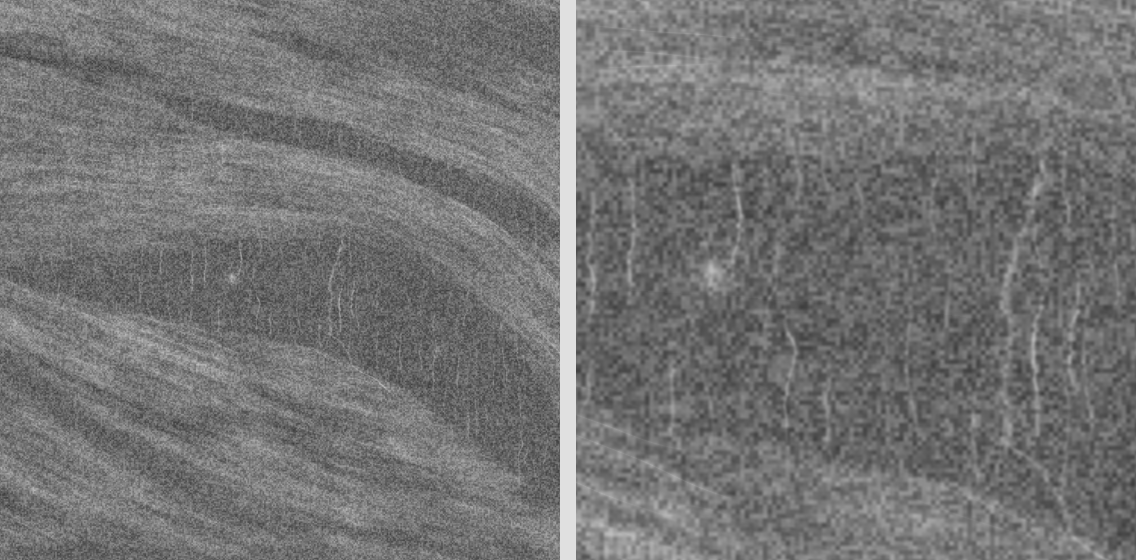
Left, the full canvas; right, a detail of the centre.
Write a WebGL 2 fragment shader that draws this texture.

```glsl
#version 300 es
precision highp float;
// Grey radar-like terrain: fibrous bright sheets flow around smooth dark plains.
// Curved bands mask the plains, noise stretched along a bent flow coordinate makes
// the fibres, and meandering columns make the fine cracks. Speckle covers it all.
#define SHEET_TONE 0.497
#define PLAIN_TONE 0.388
#define FIBRE_GAIN 0.20
#define THREAD_GAIN 0.075
#define CRACK_GAIN 0.13
#define CRACK_WIDTH 0.0015
#define GRAIN_SCALE 370.0
#define GRAIN_GAIN 0.21
#define EDGE_WARP 0.035

uniform vec2 u_resolution;
out vec4 fragColor;

float hash(vec2 p) {
  vec3 q = fract(p.xyx * vec3(0.1031, 0.1030, 0.0973));
  q += dot(q, q.yzx + 33.33);
  return fract((q.x + q.y) * q.z);
}

float noise(vec2 p) {
  vec2 i = floor(p), f = fract(p);
  f = f * f * (3.0 - 2.0 * f);
  return mix(mix(hash(i), hash(i + vec2(1, 0)), f.x),
             mix(hash(i + vec2(0, 1)), hash(i + vec2(1, 1)), f.x), f.y);
}

float fbm(vec2 p) {
  float sum = 0.0, gain = 0.533;
  for (int i = 0; i < 4; i++) {
    sum += gain * noise(p);
    p = p * 2.03 + 17.3;
    gain *= 0.5;
  }
  return sum;
}

float band(float d, float halfWidth, float soft) {
  return 1.0 - smoothstep(halfWidth - soft, halfWidth + soft, abs(d));
}

float thread(float d, float width) {
  return exp(-d * d / (width * width));
}

// Upper and lower border of the central plain
float plainTop(float x) { return 0.465 - 0.1 * x + 0.38 * pow(x, 6.0); }
float plainBottom(float x) { return 0.51 + 0.2 * x + 0.17 * smoothstep(0.55, 1.0, x); }

// Coordinate across the flow; the two sheets bend differently
float flowAcross(vec2 p) {
  float bend = max(p.x - 0.4, 0.0);
  float upper = mix(0.18 * p.x + 0.12 * p.x * p.x, 0.9 * bend * bend,
                    smoothstep(0.15, 0.45, p.y));
  float lower = 0.5 * p.x - 0.17 * p.x * p.x;
  float middle = 0.5 * (plainTop(p.x) + plainBottom(p.x));
  return p.y - (p.y > middle ? lower : upper);
}

// Broken, wandering cracks, one per column
float cracks(vec2 p, float count, float seed) {
  float wander = fbm(vec2(p.x * 11.0, p.y * 24.0) + seed) - 0.5;
  float x = p.x * count + wander * 0.022 * count;
  float column = floor(x);
  float row = p.y * 10.0 + 7.0 * hash(vec2(column, seed));
  float pick = hash(vec2(column, floor(row) + seed));
  float span = fract(row);
  float fade = smoothstep(0.0, 0.25, span) * smoothstep(1.0, 0.7, span);
  float d = (fract(x) - 0.3 - 0.4 * hash(vec2(seed, column))) / count;
  return thread(d, CRACK_WIDTH) * fade * smoothstep(0.3, 0.9, pick);
}

void main() {
  vec2 uv = gl_FragCoord.xy / u_resolution;
  vec2 p = vec2(uv.x, 1.0 - uv.y);
  float across = flowAcross(p);

  // Ragged borders follow the flow
  float ragged = fbm(vec2(p.x * 7.0, across * 32.0)) - 0.5;
  vec2 w = p + vec2(0.0, EDGE_WARP * 1.6 * ragged);

  // Dark plains
  float lens = smoothstep(-0.028, 0.028, w.y - plainTop(p.x))
             * smoothstep(-0.014, 0.014, plainBottom(p.x) - w.y);
  float arc = band(w.y - 0.125 - 0.2 * p.x - 0.1 * pow(p.x, 5.0),
                   0.03 * smoothstep(0.15, 0.42, p.x), 0.011) * smoothstep(0.2, 0.3, p.x);
  float slope = band(w.y - 0.645 - 0.72 * p.x + 0.15 * p.x * p.x, 0.032, 0.018)
              * smoothstep(0.58, 0.4, p.x);
  float rim = band(w.y - 0.985 - 0.03 * p.x, 0.018, 0.012) * smoothstep(0.7, 0.5, p.x);
  float corner = band(w.y - 0.075, 0.055, 0.035) * smoothstep(0.42, 0.72, p.x) * 0.75;
  float hollow = band(length((w - vec2(0.97, 0.885)) * vec2(0.8, 1.3)), 0.045, 0.02);
  float wispZone = max(smoothstep(0.3, 0.05, p.y), smoothstep(0.55, 0.7, p.y) * (1.0 - 0.6 * p.x));
  float wisps = smoothstep(0.5, 0.72, fbm(vec2(p.x * 3.5, across * 24.0) + 5.0))
              * (0.25 + 0.65 * wispZone);
  float plain = max(max(lens, arc), max(max(slope, rim) * 0.85, max(corner, hollow)));
  float dark = max(plain, wisps);

  // Fibres and bright threads on the sheets
  float fibres = fbm(vec2(p.x * 13.0, across * 85.0)) - 0.5;
  float broad = fbm(vec2(p.x * 4.0, across * 19.0) + 40.0) - 0.5;
  float ridge = 1.0 - abs(2.0 * noise(vec2(p.x * 9.0, across * 62.0 + 2.0 * broad)) - 1.0);
  float threads = pow(ridge, 7.0) * smoothstep(0.4, 0.7, noise(p * 13.0 + 9.0));
  float tone = mix(SHEET_TONE, PLAIN_TONE, dark);
  tone += (1.0 - 0.75 * plain) * (FIBRE_GAIN * fibres + 0.13 * broad + THREAD_GAIN * threads);

  // Upright ripples and cracks
  float rippleZone = band(p.y - 0.28, 0.08, 0.06) * smoothstep(0.6, 0.2, p.x);
  float ripples = fbm(vec2(p.x * 58.0 + 3.0 * fibres, p.y * 13.0)) - 0.5;
  float crackZone = max(max(lens, arc), max(0.5 * rippleZone, 0.6 * corner));
  float lines = cracks(p, 34.0, 3.0) + 0.7 * cracks(p, 57.0, 21.0);
  float jitter = 0.03 * (fbm(vec2(3.0, p.y * 32.0)) - 0.5);
  float dy = p.y - 0.54;
  float rift = thread(p.x - 0.583 - (dy < 0.0 ? 2.2 : 4.4) * dy * dy - jitter, 0.0026)
             * band(dy - 0.02, 0.145, 0.02);
  float spur = thread(p.x - 0.635 - jitter, 0.0024) * band(p.y - 0.24, 0.04, 0.012);
  tone += 0.14 * rippleZone * ripples + CRACK_GAIN * (crackZone * lines + rift + 0.8 * spur);

  // Small glowing domes along the plain
  for (int i = -2; i < 4; i++) {
    float k = float(i);
    vec2 d = p - vec2(0.415 + 0.122 * k, 0.497 + 0.022 * k + 0.007 * k * k);
    float glow = i == 0 ? 0.16 : 0.09 * hash(vec2(k + 9.0, 4.0));
    tone += glow * (exp(-dot(d, d) / 0.00006) + 0.3 * exp(-dot(d, d) / 0.0005));
  }

  // Speckle
  float grain = noise(uv * GRAIN_SCALE) - 0.5;
  float coarse = noise(mat2(0.8, 0.6, -0.6, 0.8) * uv * GRAIN_SCALE * 0.55 + 60.0) - 0.5;
  tone += GRAIN_GAIN * (grain + 0.4 * coarse);
  fragColor = vec4(vec3(clamp(tone, 0.0, 1.0)), 1.0);
}
```
